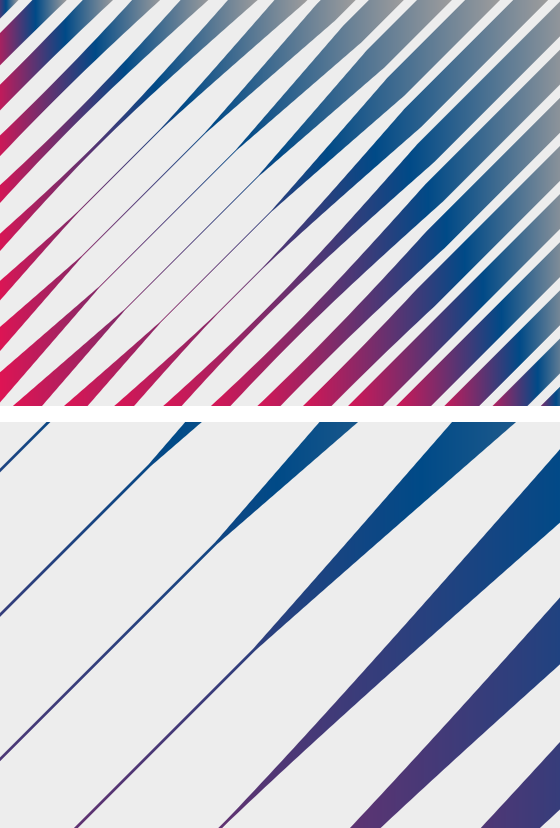
Top: the whole. Bottom: its middle third, enlarged.
Reproduce this background procedurally as a Shadertoy shader.

```glsl
// Diagonal bars at 45 degrees that thin to hairlines inside a round, off-centre area.
// Each bar's width follows the distance from that area; its colour runs from
// red through blue to gray over the bar's own horizontal extent.
// Lengths are in canvas heights; across = x + y and along = x - y, with y downward.
#define PITCH        0.1186            // bar spacing, measured across
#define BAR_OFFSET   0.0027            // position of bar zero
#define THIN_SHARE   0.027             // hairline width as a share of the pitch
#define FULL_SHARE   0.725             // widest bar as a share of the pitch
#define FOCUS        vec2(0.986, -0.125) // centre of the thin area (across, along)
#define INNER_RADIUS 0.34              // bars are hairlines within
#define OUTER_RADIUS 0.91              // bars are full width beyond
#define OVERHANG     0.036             // bar length outside the canvas
#define BLUE_STOP    0.62              // place of blue in the gradient

const vec3 PAPER = vec3(0.929, 0.929, 0.929);
const vec3 RED   = vec3(0.925, 0.065, 0.315);
const vec3 BLUE  = vec3(0.000, 0.290, 0.530);
const vec3 GRAY  = vec3(0.620, 0.615, 0.615);

// Three-stop gradient along a bar
vec3 barColour(float u) {
    vec3 lower = mix(RED, BLUE, clamp(u / BLUE_STOP, 0.0, 1.0));
    return mix(lower, GRAY, clamp((u - BLUE_STOP) / (1.0 - BLUE_STOP), 0.0, 1.0));
}

// Share of a pixel-wide window at d that lies within +-halfWidth
float coverage(float d, float halfWidth, float window) {
    float a = clamp(d - 0.5 * window, -halfWidth, halfWidth);
    float b = clamp(d + 0.5 * window, -halfWidth, halfWidth);
    return (b - a) / window;
}

void mainImage(out vec4 fragColor, in vec2 fragCoord) {
    vec2 p = fragCoord / iResolution.y;
    p.y = 1.0 - p.y;
    float aspect = iResolution.x / iResolution.y;
    float across = p.x + p.y;
    float along = p.x - p.y;

    // Centre line of the nearest bar
    float axis = floor((across - BAR_OFFSET) / PITCH + 0.5) * PITCH + BAR_OFFSET;

    // Width grows linearly from hairline to full bar
    float radius = length(vec2(axis, along) - FOCUS);
    float growth = clamp((radius - INNER_RADIUS) / (OUTER_RADIUS - INNER_RADIUS), 0.0, 1.0);
    float halfWidth = 0.5 * PITCH * mix(THIN_SHARE, FULL_SHARE, growth);

    // Horizontal extent of this bar within the overhanging canvas
    float reach = 0.5 * PITCH * FULL_SHARE;
    float left = max(0.0, axis - reach - 1.0) - OVERHANG;
    float right = min(aspect + OVERHANG, axis + reach);
    vec3 ink = barColour((p.x - left) / max(right - left, 0.001));

    float ink_cover = coverage(across - axis, halfWidth, 1.414 / iResolution.y);
    fragColor = vec4(mix(PAPER, ink, ink_cover), 1.0);
}
```
